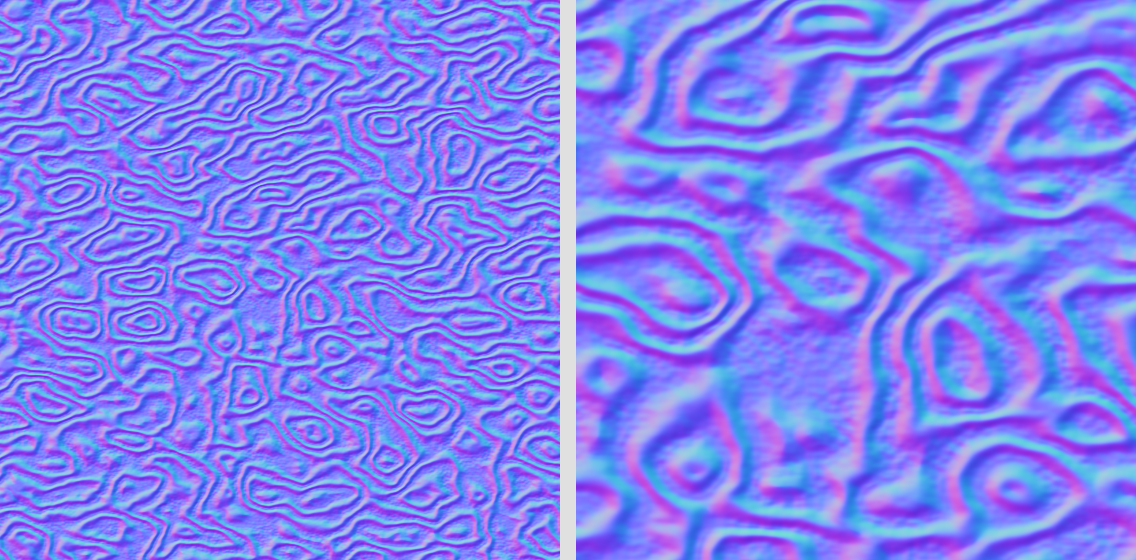
Left: the whole. Right: its middle third, enlarged.
Reproduce this texture map procedurally as a WebGL 2 fragment shader.

```glsl
#version 300 es
precision highp float;

uniform vec2 u_resolution;
out vec4 fragColor;

// Random unit vector for a lattice cell
vec2 cellDirection(vec2 cell) {
  vec3 q = fract(cell.xyx * vec3(0.1031, 0.1030, 0.0973));
  q += dot(q, q.yzx + 33.33);
  float angle = 6.28318 * fract((q.x + q.y) * q.z);
  return vec2(cos(angle), sin(angle));
}

float gradientNoise(vec2 p) {
  vec2 i = floor(p), f = p - i;
  vec2 w = f * f * f * (f * (f * 6.0 - 15.0) + 10.0);
  vec2 e = vec2(1.0, 0.0);
  float low = mix(dot(cellDirection(i), f),
                  dot(cellDirection(i + e), f - e), w.x);
  float high = mix(dot(cellDirection(i + e.yx), f - e.yx),
                   dot(cellDirection(i + 1.0), f - 1.0), w.x);
  return mix(low, high, w.y);
}

// Wrinkles follow the level lines of this field, counted in turns
float wrinkleField(vec2 p) {
  p += 0.012 * vec2(gradientNoise(p * 14.0 + 40.0), gradientNoise(p * 14.0 + 70.0));
  return 4.4 * gradientNoise(p * vec2(8.0, 13.0) + 5.0)
       + 0.75 * gradientNoise(p * vec2(21.0, 31.0) + 90.0)
       + 0.12 * gradientNoise(p * vec2(60.0, 75.0) + 20.0);
}

// Fine crust, stretched a little sideways
float grainHeight(vec2 p) {
  return 0.0011 * gradientNoise(p * vec2(75.0, 95.0) + 11.0)
       + 0.0007 * gradientNoise(p * vec2(150.0, 200.0) + 31.0);
}

void main() {
  vec2 uv = gl_FragCoord.xy / u_resolution;
  vec2 dx = vec2(0.001, 0.0), dy = dx.yx;

  // Slope of rounded crests with flat ground between them
  float field = wrinkleField(uv);
  vec2 across = vec2(wrinkleField(uv + dx) - field, wrinkleField(uv + dy) - field) / 0.001;
  float steepness = length(across);
  float turn = 6.28318 * field;
  float crest = 0.5 + 0.5 * cos(turn);
  float flank = -sin(turn) * sqrt(crest);
  vec2 slope = 1.35 * flank * across / (12.0 + steepness);

  // Grain shows in patches, mostly on the flat ground
  float grain = grainHeight(uv);
  vec2 grainSlope = vec2(grainHeight(uv + dx) - grain, grainHeight(uv + dy) - grain) / 0.001;
  float patches = smoothstep(-0.35, 0.35, gradientNoise(uv * 18.0 + 60.0));
  slope += grainSlope * mix(1.0, 0.3, crest) * mix(0.5, 1.3, patches);

  // Encode the normal, with red mirrored
  vec3 normal = normalize(vec3(slope.x, -slope.y, 1.0));
  fragColor = vec4(0.5 + 0.5 * normal, 1.0);
}
```
